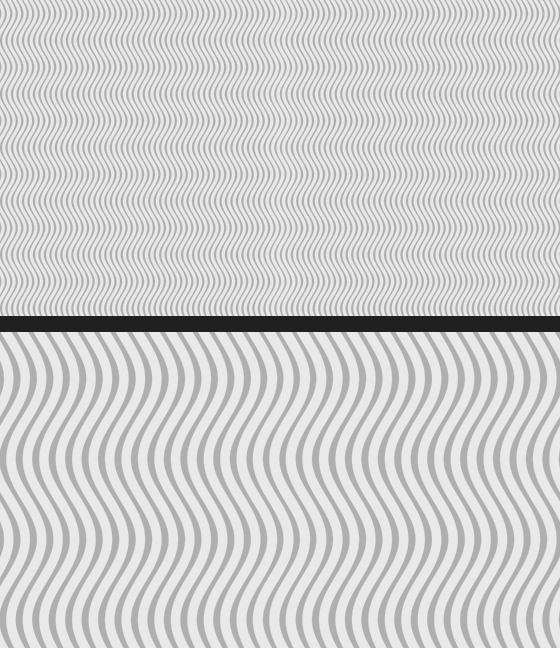
Top, the full canvas; bottom, a detail of the centre.
A Shadertoy shader for this pattern:

```glsl
// Fine grey ribbons on a pale ground, all swaying gently in step.
// A sine of the height shifts x, then rounding repeats one ribbon across;
// each ribbon swells in its bends and tapers on the slopes between them.

const float TAU = 6.2831853;

// Coverage of a band from its signed distance, softened over one pixel
float coverage(float dist, float pixel) {
    return clamp(0.5 - dist / pixel, 0.0, 1.0);
}

void mainImage(out vec4 fragColor, in vec2 fragCoord) {
    // Canvas height is one unit
    vec2 p = fragCoord / iResolution.y;
    float pitch = 16.0 / 9.0 / 102.4;

    // Sideways sway, just under six waves from top to bottom
    float waveLength = 0.1695;
    float amplitude = 0.0162;
    float phase = TAU * (1.0 - p.y - 0.213) / waveLength;
    float sway = amplitude * cos(phase);
    float slope = amplitude * TAU / waveLength * sin(phase);

    // Ribbon number and offset from its centre line, in pitches
    float across = (p.x - sway + amplitude - 0.001) / pitch;
    float ribbon = floor(across + 0.5);
    float offset = across - ribbon;

    // Full in the bends, tapered on the slopes, slimmer mid-canvas
    float bend = cos(phase) * cos(phase);
    float slim = 1.0 - smoothstep(1.0, 3.0, abs(ribbon - 52.0));
    float halfWidth = mix(0.158, 0.212, bend) - 0.02 * slim;

    // Pixel footprint measured across the slanted edge
    float pixel = 1.2 * length(vec2(1.0, slope)) / (iResolution.y * pitch);
    float ink = coverage(abs(offset) - halfWidth, pixel);

    fragColor = vec4(mix(vec3(0.915), vec3(0.685), ink), 1.0);
}
```
